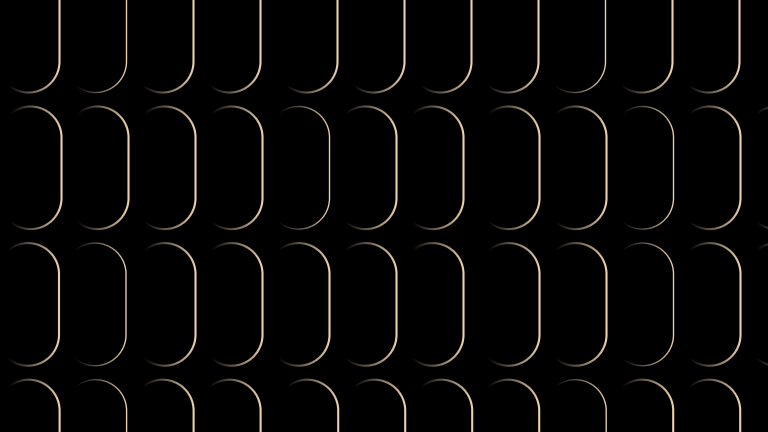
Give the GLSL for this pattern, as a WebGL 1 fragment shader.

```glsl
precision highp float;
// Rows of gold capsule outlines on black, each fading away towards its left side.

uniform vec2 u_resolution;

// Lengths are in design units; the canvas is UNITS tall.
const float UNITS = 432.0;
const vec2 PITCH = vec2(67.0, 136.6);
const float FIRST_ROW_Y = -9.0;     // centre of the lowest row
const float RADIUS = 31.0;
const float HALF_HEIGHT = 61.3;
const float CELL_LEFT = 60.0;       // room left of the upright stroke
const float FADE_LENGTH = 51.0;
const float STROKE = 2.1;
const float THIN_STROKE = 1.35;
const vec3 GOLD = vec3(0.93, 0.82, 0.67);

// Per row, from the bottom: first upright x, column after the gap, gap width, last column
const vec4 LAYOUT_0 = vec4(59.6, 4.0, 10.6, 10.0);
const vec4 LAYOUT_1 = vec4(59.0, 7.0, 9.0, 11.0);
const vec4 LAYOUT_2 = vec4(61.5, 7.0, 9.0, 11.0);
const vec4 LAYOUT_3 = vec4(59.5, 4.0, 10.0, 10.0);

// The second row has one more small step
const float STEP_COLUMN = 2.0;
const float STEP_WIDTH = 2.5;

vec4 rowLayout(float row) {
  if (row < 0.5) return LAYOUT_0;
  if (row < 1.5) return LAYOUT_1;
  return row < 2.5 ? LAYOUT_2 : LAYOUT_3;
}

// The two columns of a row drawn with the thin stroke
vec2 thinColumns(float row) {
  if (row < 0.5) return vec2(1.0, 8.0);
  if (row < 1.5) return vec2(1.0, 9.0);
  return row < 2.5 ? vec2(4.0, 9.0) : vec2(1.0, 8.0);
}

// Removes a gap in front of a column so that the columns are evenly spaced
float closeGap(float x, float column, float gap) {
  return x - gap * step(column * PITCH.x - CELL_LEFT + gap, x);
}

// Signed distance to a capsule whose right edge lies at x = 0
float capsule(vec2 p) {
  float beyond = max(abs(p.y) - (HALF_HEIGHT - RADIUS), 0.0);
  return length(vec2(p.x + RADIUS, beyond)) - RADIUS;
}

// Share of a pixel covered by a stroke around distance zero
float strokeCoverage(float dist, float width, float pixel) {
  vec2 edges = (dist + vec2(0.5, -0.5) * width) / pixel + 0.5;
  edges = clamp(edges, 0.0, 1.0);
  return edges.x - edges.y;
}

void main() {
  float pixel = UNITS / u_resolution.y;
  vec2 p = gl_FragCoord.xy * pixel;

  // Row and column of the cell
  float row = floor((p.y - FIRST_ROW_Y) / PITCH.y + 0.5);
  vec4 layout = rowLayout(row);
  float x = p.x - layout.x;
  if (row == 1.0) x = closeGap(x, STEP_COLUMN, STEP_WIDTH);
  x = closeGap(x, layout.y, layout.z);
  float column = floor((x + CELL_LEFT) / PITCH.x);
  vec2 local = vec2(x - column * PITCH.x, p.y - FIRST_ROW_Y - row * PITCH.y);

  // Outline with its varying weight
  vec2 thin = abs(thinColumns(row) - column);
  float width = min(thin.x, thin.y) < 0.5 ? THIN_STROKE : STROKE;
  float ink = strokeCoverage(capsule(local), width, pixel);

  // Fade to the left, and end of the row
  ink *= clamp(local.x / FADE_LENGTH + 1.0, 0.0, 1.0);
  ink *= step(column, layout.w + 0.5);

  gl_FragColor = vec4(GOLD * ink, 1.0);
}
```
